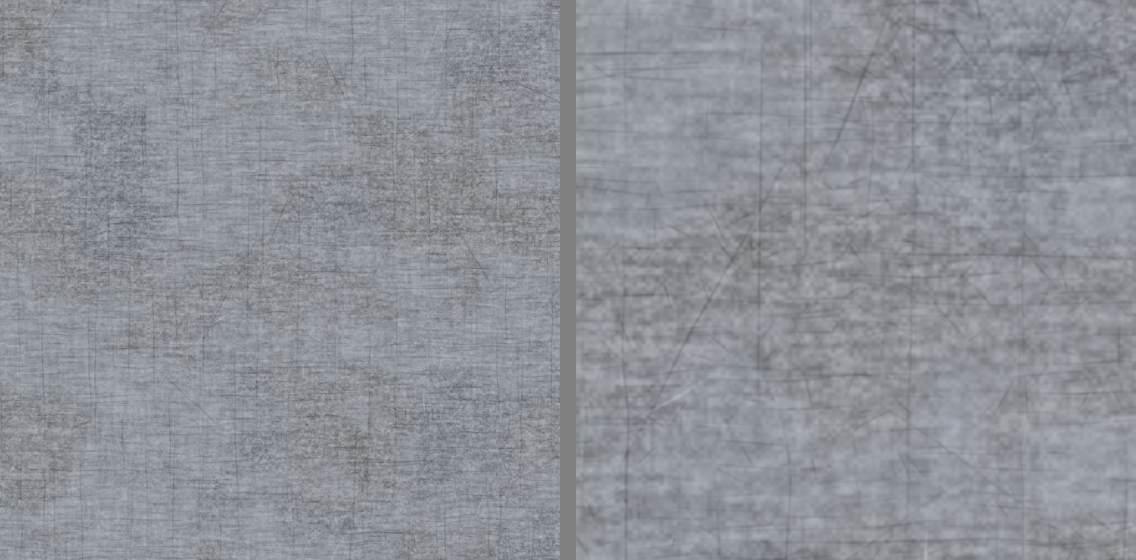
Left: the whole. Right: its middle third, enlarged.
A WebGL 2 fragment shader for this texture:

```glsl
#version 300 es
precision highp float;
precision highp int;
// Worn blue-grey plaster with a woven look: cloudy stains and grain,
// stretched noise for the thread streaks, and hashed line segments
// scattered over grids for fibres, cracks and pale scuffs.

uniform vec2 u_resolution;
out vec4 fragColor;

const float PI = 3.14159265;
const vec3 LIGHT = vec3(0.608, 0.622, 0.652);
const vec3 DARK = vec3(0.468, 0.482, 0.506);
const vec3 OLIVE_SHIFT = vec3(0.003, 0.004, -0.012);

// Integer hash giving four values in 0..1 for a cell and a seed
vec4 hash4(vec2 cell, float seed) {
    uvec4 v = uvec4(ivec4(ivec2(cell), int(seed), 7));
    v = v * 1664525u + 1013904223u;
    v += v.yzxy * v.wxyz;
    v ^= v >> 16u;
    v += v.yzxy * v.wxyz;
    v ^= v >> 16u;
    return vec4(v >> 8u) / 16777216.0;
}

float noise(vec2 p, float seed) {
    vec2 i = floor(p), f = fract(p);
    f = f * f * (3.0 - 2.0 * f);
    float low = mix(hash4(i, seed).x, hash4(i + vec2(1, 0), seed).x, f.x);
    float high = mix(hash4(i + vec2(0, 1), seed).x, hash4(i + vec2(1, 1), seed).x, f.x);
    return mix(low, high, f.y);
}

float fbm(vec2 p, float seed) {
    float sum = 0.0, gain = 0.5;
    for (int i = 0; i < 5; i++) {
        sum += gain * noise(p, seed + float(i));
        p = p * 2.03 + 3.7;
        gain *= 0.65;
    }
    return sum / 1.263;
}

// Coverage of a tapered line through the centre, d being the offset from it
float stroke(vec2 d, float angle, float halfLength, float width, float px) {
    vec2 dir = vec2(cos(angle), sin(angle));
    float along = clamp(dot(d, dir), -halfLength, halfLength);
    float edge = 1.0 - smoothstep(0.0, width + 0.6 * px, length(d - dir * along));
    return edge * (1.0 - 0.6 * abs(along) / halfLength);
}

// One random line per cell; reach is the longest half length
float scatter(vec2 p, vec2 cells, float angle, float spread, float reach,
              float width, float chance, float seed, float px) {
    vec2 home = floor(p * cells);
    float cover = 0.0;
    for (int y = -1; y <= 1; y++) {
        for (int x = -1; x <= 1; x++) {
            vec2 cell = home + vec2(x, y);
            vec4 place = hash4(cell, seed);
            vec4 style = hash4(cell, seed + 50.0);
            float turn = angle + spread * (place.z - 0.5);
            float halfLength = reach * mix(0.25, 1.0, place.w);
            float mark = stroke(p - (cell + place.xy) / cells, turn, halfLength, width, px);
            cover = max(cover, mark * mix(0.3, 1.0, style.x) * step(style.y, chance));
        }
    }
    return cover;
}

void main() {
    vec2 p = gl_FragCoord.xy / u_resolution.y;
    float px = 1.0 / u_resolution.y;

    // Slight waver so that long lines are not ruled straight
    vec2 waver = vec2(noise(p * 24.0, 1.0), noise(p * 24.0, 2.0)) - 0.5;
    vec2 q = p + 0.004 * waver;

    // Cloudy stains, rougher where they are darker
    float cloud = fbm(p * vec2(5.5, 8.0) + 2.0, 10.0);
    float stain = smoothstep(0.36, 0.66, cloud);
    float rough = mix(0.5, 1.0, stain);

    // Thread streaks and fine grain
    float weft = noise(q * vec2(32.0, 210.0), 20.0) - 0.5;
    float warp = noise(q * vec2(190.0, 24.0), 21.0) - 0.5;
    float grain = noise(p * vec2(170.0, 230.0), 22.0) - 0.5;
    float speck = noise(p * 380.0, 23.0) - 0.5;

    // Fibres along the weave, then tangled and slanting cracks
    float across = scatter(q, vec2(6.0, 70.0), 0.0, 0.07, 0.11, 0.0012, 0.85, 30.0, px);
    float threads = scatter(q, vec2(18.0, 90.0), 0.0, 0.2, 0.03, 0.0012, 0.8, 31.0, px);
    float upright = scatter(q, vec2(36.0, 4.0), 0.5 * PI, 0.05, 0.18, 0.0014, 0.75, 32.0, px);
    float tangle = scatter(q, vec2(60.0), 0.0, 2.0 * PI, 0.014, 0.0012, 0.85, 33.0, px);
    float cracks = scatter(q, vec2(6.0), 0.0, 2.0 * PI, 0.14, 0.0015, 0.65, 34.0, px);
    float scuffs = scatter(q, vec2(9.0), 0.9, 1.8, 0.04, 0.0014, 0.3, 35.0, px);

    float shade = 0.17 + 0.24 * stain + 0.3 * (cloud - 0.5);
    shade += 0.58 * weft + 0.3 * warp + rough * (0.8 * grain + 0.75 * speck);
    shade += 0.5 * across + 0.45 * threads + 0.58 * upright;
    shade += 0.55 * tangle * rough + 0.65 * cracks - 0.65 * scuffs;

    // Greenish tinge in part of the stains
    float tinge = stain * smoothstep(0.35, 0.65, noise(p * 5.0, 40.0));
    vec3 colour = mix(LIGHT, DARK, clamp(shade, -0.45, 1.45)) + OLIVE_SHIFT * tinge;
    fragColor = vec4(colour, 1.0);
}
```
